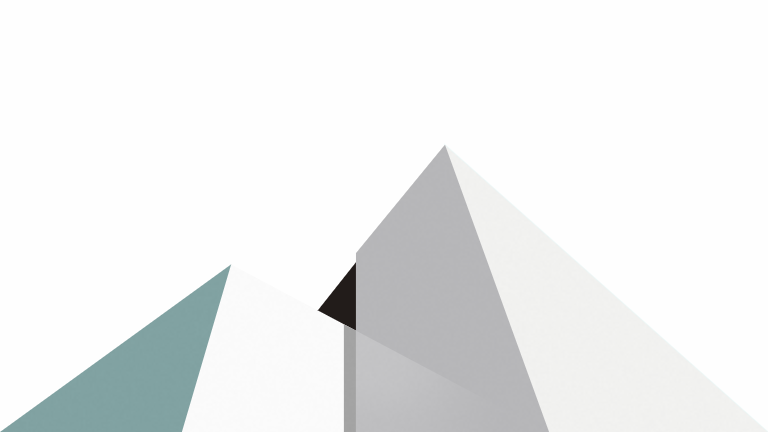
Reproduce this background procedurally as a Shadertoy shader.

```glsl
// Two flat paper-like peaks on a white ground: a small teal and white one,
// and a tall grey one with a translucent overlap and a dark notch between.
// Each face is an intersection of half planes, filled with a soft edge.

const vec3 PAPER = vec3(0.998);
const vec3 SNOW = vec3(0.982);
const vec3 TEAL = vec3(0.505, 0.635, 0.635);
const vec3 INK = vec3(0.135, 0.110, 0.102);
const vec3 STRIP = vec3(0.640);
const vec3 SLATE = vec3(0.715, 0.715, 0.724);
const vec3 VEIL = vec3(0.765, 0.765, 0.772);
const vec3 PALE = vec3(0.945, 0.945, 0.938);
const vec3 FRINGE = vec3(0.900, 0.965, 0.965);

// Signed distance to the line from a to b, positive on its left
float leftOf(vec2 p, vec2 a, vec2 b) {
    vec2 along = normalize(b - a);
    vec2 q = p - a;
    return along.x * q.y - along.y * q.x;
}

// Antialiased coverage of a region where the distance is positive
float fill(float distance, float pixel) {
    return clamp(distance / pixel + 0.5, 0.0, 1.0);
}

float hash(vec2 cell) {
    vec3 h = fract(cell.xyx * vec3(0.1031, 0.1030, 0.0973));
    h += dot(h, h.yzx + 33.33);
    return fract((h.x + h.y) * h.z);
}

// Smooth value noise
float noise(vec2 p) {
    vec2 cell = floor(p);
    vec2 f = fract(p);
    f = f * f * (3.0 - 2.0 * f);
    float low = mix(hash(cell), hash(cell + vec2(1, 0)), f.x);
    float high = mix(hash(cell + vec2(0, 1)), hash(cell + vec2(1, 1)), f.x);
    return mix(low, high, f.y);
}

void mainImage(out vec4 fragColor, in vec2 fragCoord) {
    float pixel = 1.0 / iResolution.y;
    vec2 p = fragCoord * pixel;

    // Corners, in units of the canvas height
    vec2 smallPeak = vec2(0.535, 0.388);
    vec2 smallFold = vec2(0.421, 0.0);
    vec2 ridgeEnd = vec2(1.266, 0.0);
    vec2 tallPeak = vec2(1.030, 0.665);
    vec2 tallFold = vec2(1.271, 0.0);
    vec2 tallEnd = vec2(1.778, 0.0);
    vec2 shoulder = vec2(0.824, 0.414);
    float stripLeft = 0.796;

    // Small peak
    float ridge = leftOf(p, ridgeEnd, smallPeak);
    float smallBody = min(ridge, leftOf(p, smallPeak, vec2(0.0)));
    float smallFace = leftOf(p, smallFold, smallPeak);
    vec3 color = mix(PAPER, SNOW, fill(min(smallBody, stripLeft - p.x), pixel));
    color = mix(color, TEAL, fill(min(smallBody, smallFace), pixel));

    // Dark notch and the narrow strip below it
    float notch = leftOf(p, vec2(0.824, 0.393), vec2(0.736, 0.282));
    notch = min(notch, min(-ridge, shoulder.x + pixel - p.x));
    color = mix(color, INK, fill(notch, pixel));
    float strip = min(p.x - stripLeft, shoulder.x + pixel - p.x);
    color = mix(color, STRIP, fill(min(strip, ridge), pixel));

    // Tall peak: pale body with a faint rim, then the grey face
    float rightSlope = leftOf(p, tallEnd, tallPeak);
    float tallBody = min(leftOf(p, tallPeak, shoulder), p.x - shoulder.x);
    tallBody = min(tallBody, rightSlope);
    color = mix(color, PALE, fill(tallBody, pixel));
    float rim = fill(0.0015 - abs(rightSlope), pixel) * fill(tallBody + 0.003, pixel);
    color = mix(color, FRINGE, 0.45 * rim);
    float greyFace = min(tallBody, leftOf(p, tallFold, tallPeak));
    float grey = fill(greyFace, pixel);
    color = mix(color, SLATE, grey);

    // Translucent overlap, fading along the ridge and toward the base
    float fade = 1.0 - smoothstep(0.88, 1.20, p.x);
    fade *= mix(0.55, 1.0, smoothstep(0.0, 0.14, p.y));
    color = mix(color, VEIL, grey * fill(ridge, pixel) * fade);

    // Light paper grain on the faces only
    float painted = fill(max(smallBody, tallBody), pixel);
    color += painted * 0.008 * (noise(p * 190.0) - 0.5);

    fragColor = vec4(color, 1.0);
}
```
